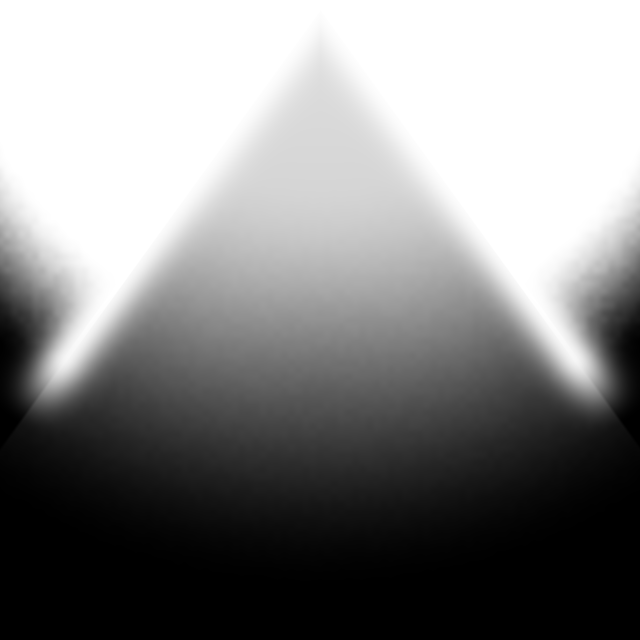
A WebGL 2 fragment shader for this background:

```glsl
#version 300 es
precision highp float;
// A soft grey cone with glowing edges, lit from above and fading into black.

#define APEX vec2(0.501, 0.990)
#define LIGHT_CENTER vec2(0.501, 1.039)
#define CONE_SLOPE 0.723
#define OUTER_FADE vec2(0.560, 0.768)
#define INNER_FADE vec2(0.325, 0.964)
#define GLOW_FADE vec2(0.716, 0.846)
#define GLOW_WIDTH 0.0286
#define LINE_WIDTH 0.005
#define MOTTLE 0.008

uniform vec2 u_resolution;
out vec4 fragColor;

float hash(vec2 p) {
    p = fract(p * vec2(0.1031, 0.1137));
    p += dot(p, p.yx + 33.33);
    return fract((p.x + p.y) * p.x * 17.0);
}

float valueNoise(vec2 p) {
    vec2 cell = floor(p);
    vec2 f = fract(p);
    f = f * f * (3.0 - 2.0 * f);
    float low = mix(hash(cell), hash(cell + vec2(1.0, 0.0)), f.x);
    float high = mix(hash(cell + vec2(0.0, 1.0)), hash(cell + 1.0), f.x);
    return mix(low, high, f.y);
}

// Falls smoothly from 1 to 0 across the given range.
float fade(vec2 range, float r) {
    return 1.0 - smoothstep(range.x, range.y, r);
}

// Signed distance to the cone's sides, negative inside.
float coneDistance(vec2 p) {
    vec2 q = p - APEX;
    return (abs(q.x) + CONE_SLOPE * q.y) / sqrt(1.0 + CONE_SLOPE * CONE_SLOPE);
}

void main() {
    vec2 uv = gl_FragCoord.xy / u_resolution;
    float d = coneDistance(uv);
    float r = distance(uv, LIGHT_CENTER);
    float rough = r + MOTTLE * (valueNoise(uv * 90.0) - 0.5);

    // Bright surroundings and the dimmer cone body
    float outside = fade(OUTER_FADE, rough);
    float inside = (0.88 - 0.13 * r) * fade(INNER_FADE, rough);
    vec2 shade = (uv - vec2(0.501, 0.466)) / 0.14;
    inside -= 0.03 * exp(-dot(shade, shade));
    float level = mix(inside, outside, smoothstep(-0.003, 0.003, d));

    // Wide glow and thin bright line along the sides
    float reach = fade(GLOW_FADE, r);
    float glow = 0.95 * exp(-0.5 * d * d / (GLOW_WIDTH * GLOW_WIDTH));
    level = mix(level, 1.0, glow * reach);
    float line = 1.0 - smoothstep(0.5 * LINE_WIDTH, LINE_WIDTH, abs(d));
    level = mix(level, 1.0, line * reach * fade(OUTER_FADE, r));

    fragColor = vec4(vec3(clamp(level, 0.0, 1.0)), 1.0);
}
```
